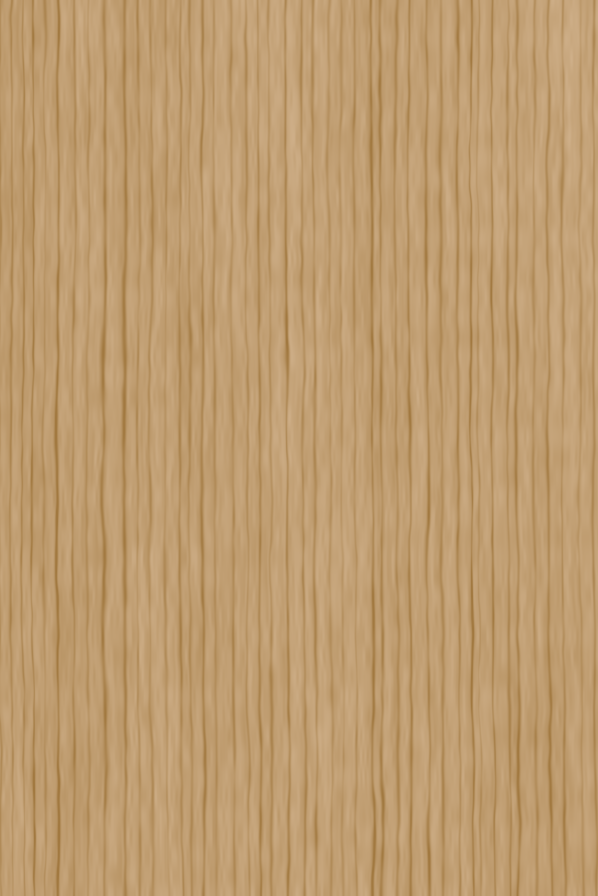
Give the GLSL for this texture, as a Shadertoy shader.

```glsl
// Straight-grained pale oak veneer: fine fibres and dark, slightly wavering vertical pores.

const vec3 DARK_WOOD  = vec3(0.655, 0.500, 0.285);
const vec3 LIGHT_WOOD = vec3(0.790, 0.663, 0.505);
const float BASE_TONE   = 0.82;   // 0 = dark wood, 1 = light wood
const float LINE_COUNT  = 43.0;   // grain lines across the canvas width
const float LINE_JITTER = 0.55;   // sideways scatter, in line spacings
const float LINE_WIDTH  = 0.10;   // core half width, in line spacings
const float LINE_DEPTH  = 0.62;
const float HALO_WIDTH  = 0.30;
const float HALO_DEPTH  = 0.13;
const float FIBRE_DEPTH = 0.30;
const float STRAND_DEPTH = 0.22;
const float BAND_DEPTH  = 0.20;

float hash(vec2 p) {
    return fract(sin(dot(p, vec2(127.1, 311.7))) * 43758.5453);
}

float noise(vec2 p) {
    vec2 i = floor(p), f = fract(p);
    f = f * f * (3.0 - 2.0 * f);
    return mix(mix(hash(i), hash(i + vec2(1, 0)), f.x),
               mix(hash(i + vec2(0, 1)), hash(i + vec2(1, 1)), f.x), f.y);
}

// Noise centred on zero
float signedNoise(vec2 p) {
    return noise(p) - 0.5;
}

// Gentle sideways drift of the grain, with a small tremble
float waver(vec2 p) {
    return 0.012 * signedNoise(p * vec2(5.0, 1.6))
         + 0.005 * signedNoise(p * vec2(24.0, 9.0) + 40.0)
         + 0.002 * signedNoise(p * vec2(60.0, 32.0) + 80.0);
}

// Darkness of the grain lines: a sharp core with a soft halo on its left
float grainLines(vec2 p, float pixel) {
    float g = p.x * LINE_COUNT + 1.2 * signedNoise(vec2(p.x * 13.0, 3.5));
    float cell = floor(g);
    float blur = 0.45 * pixel * LINE_COUNT;
    float dark = 0.0;
    for (int k = -1; k <= 1; k++) {
        float id = cell + float(k);
        float seed = hash(vec2(id, 7.0));
        float d = g - id - 0.5 - LINE_JITTER * (seed - 0.5);
        float along = noise(vec2(id * 3.7, p.y * 7.0 + seed * 50.0));
        float broken = noise(vec2(id * 5.3, p.y * 26.0 + seed * 90.0));
        float strength = mix(0.45, 1.0, hash(vec2(id, 19.0)))
                       * (0.5 + 0.6 * along + 0.35 * broken);
        float width = LINE_WIDTH * mix(0.7, 1.25, along);
        float soft = sqrt(width * width + blur * blur);
        float core = exp(-d * d / (soft * soft)) * width / soft;
        float h = (d + 0.16) / HALO_WIDTH;
        dark += strength * (1.25 * LINE_DEPTH * core + HALO_DEPTH * exp(-h * h));
    }
    return dark;
}

void mainImage(out vec4 fragColor, in vec2 fragCoord) {
    vec2 p = fragCoord / iResolution.x;
    float pixel = 1.0 / iResolution.x;
    vec2 grain = vec2(p.x + waver(p), p.y);

    // Broad bands, medium strands and short fine fibres
    float tone = BASE_TONE;
    tone += BAND_DEPTH * signedNoise(grain * vec2(8.0, 0.7) + 11.0);
    tone += STRAND_DEPTH * signedNoise(grain * vec2(105.0, 7.0) + 23.0);
    tone += FIBRE_DEPTH * signedNoise(grain * vec2(230.0, 30.0) + 57.0);

    // Slightly brighter towards the upper right
    tone += 0.06 * (p.x - 0.5) + 0.05 * (fragCoord.y / iResolution.y - 0.5);

    tone -= grainLines(grain, pixel);
    fragColor = vec4(mix(DARK_WOOD, LIGHT_WOOD, clamp(tone, -0.15, 1.15)), 1.0);
}
```
